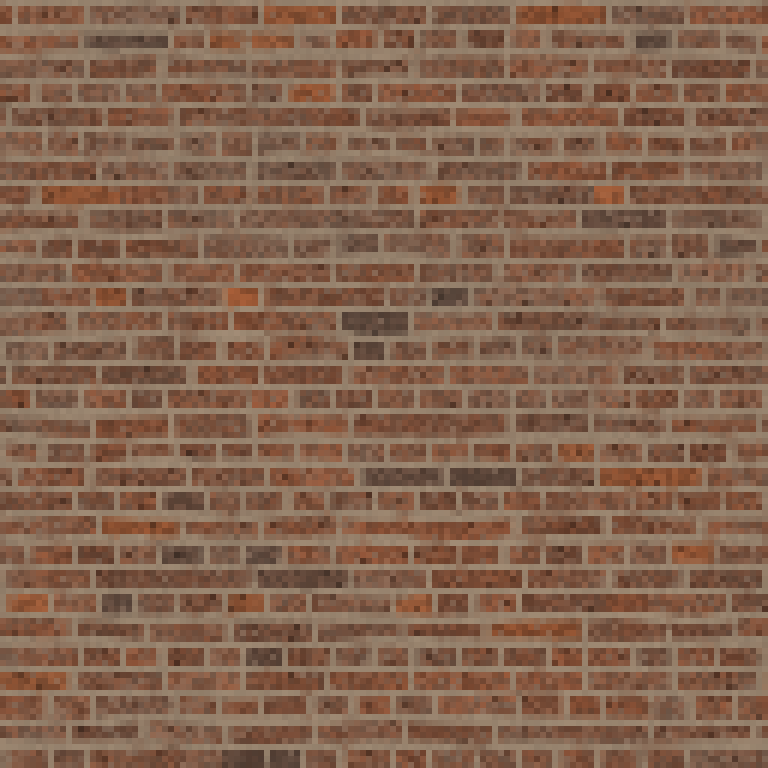
Reproduce this texture procedurally as a WebGL 2 fragment shader.

```glsl
#version 300 es
precision highp float;

uniform vec2 u_resolution;
out vec4 fragColor;

float hash(vec2 p) {
    vec3 q = fract(p.xyx * 0.1031);
    q += dot(q, q.yzx + 33.33);
    return fract((q.x + q.y) * q.z);
}

// Value noise that wraps after "period" cells across the canvas
float noise(vec2 uv, vec2 period, float seed) {
    vec2 p = uv * period;
    vec2 cell = floor(p);
    vec2 f = fract(p);
    f = f * f * (3.0 - 2.0 * f);
    vec2 a = mod(cell, period) + seed;
    vec2 b = mod(cell + 1.0, period) + seed;
    return mix(mix(hash(a), hash(vec2(b.x, a.y)), f.x),
               mix(hash(vec2(a.x, b.y)), hash(b), f.x), f.y);
}

// Some joints of the header courses are left out, making longer bricks
bool jointMissing(float joint, float row, float count) {
    float chance = count > 10.0 ? 0.16 : 0.04;
    return hash(vec2(mod(joint, count) + 71.0, row + 13.0)) < chance;
}

vec3 brickColor(vec2 id, vec2 uv, float stain, float grain) {
    float warmth = hash(id + 5.0);
    float patches = noise(uv, vec2(48.0, 64.0), 41.0);
    vec3 color = mix(vec3(0.42, 0.27, 0.20), vec3(0.54, 0.31, 0.20),
                     clamp(warmth * 0.75 + patches * 0.5 - 0.1, 0.0, 1.0));
    // Grey weathering, per brick and per stained area
    float grey = 0.5 * hash(id + 31.0) + 0.8 * stain + 0.5 * patches - 0.55;
    color = mix(color, vec3(0.47, 0.38, 0.32), clamp(grey + 0.5 * (grain - 0.5), 0.0, 0.85));
    // A few overburnt bricks and a few bright ones
    float firing = hash(id + 57.0);
    color = mix(color, vec3(0.34, 0.27, 0.23), 0.75 * step(0.95, firing));
    color = mix(color, vec3(0.58, 0.32, 0.18), 0.7 * step(firing, 0.05));
    return color * (0.94 + 0.12 * hash(id + 83.0));
}

vec3 wall(vec2 canvas) {
    // Coarse grain: the wall is made of 128 by 128 flat squares
    vec2 square = floor(fract(canvas) * 128.0);
    vec2 uv = (square + 0.5) / 128.0;
    float grain = hash(square + 7.0);
    float stain = 0.6 * noise(uv, vec2(6.0, 5.0), 19.0) + 0.4 * noise(uv, vec2(16.0, 14.0), 23.0);

    // Thirty courses, alternating stretchers and headers
    float y = (1.0 - uv.y) * 30.0 - 0.12 + 0.14 * (noise(uv, vec2(10.0, 30.0), 3.0) - 0.5);
    float row = mod(floor(y), 30.0);
    float count = mod(row, 2.0) < 0.5 ? 9.0 : 18.0;
    float bedDistance = abs(y - round(y)) / 30.0;

    // Uneven upright joints, and the brick on this side of the nearest one
    float x = uv.x * count + 0.05 + 0.5 * (hash(vec2(row, 91.0)) - 0.5);
    float joint = round(x);
    float offset = x - joint - 0.26 * (hash(vec2(mod(joint, count), row + 47.0)) - 0.5);
    float jointDistance = jointMissing(joint, row, count) ? 1.0 : abs(offset) / count;
    float brick = offset < 0.0 ? joint - 1.0 : joint;
    if (jointMissing(brick, row, count)) brick -= 1.0;

    vec3 color = brickColor(vec2(mod(brick, count), row), uv, stain, grain);
    color *= 0.86 + 0.28 * hash(square + 150.0);
    color = mix(color, vec3(0.55, 0.45, 0.38), 0.5 * step(0.955, grain));
    color *= 1.0 - 0.25 * step(grain, 0.03);

    // Mortar with worn, dirty stretches
    float bed = 1.0 - smoothstep(0.0036, 0.0066, bedDistance);
    float upright = 1.0 - smoothstep(0.0034, 0.0062, jointDistance);
    float wear = noise(uv, vec2(40.0, 60.0), 67.0);
    float cover = max(bed, 0.92 * upright) * (1.0 - 0.45 * smoothstep(0.6, 0.95, wear));
    vec3 mortar = vec3(0.605, 0.525, 0.44) * (0.95 + 0.08 * hash(square + 211.0));
    mortar *= 1.04 - 0.1 * stain;
    return mix(color, mortar, cover);
}

void main() {
    // Four samples per pixel smooth the edges at any size
    vec3 color = vec3(0.0);
    for (int i = 0; i < 4; i++) {
        vec2 shift = vec2(i % 2, i / 2) * 0.5 - 0.25;
        color += wall((gl_FragCoord.xy + shift) / u_resolution);
    }
    fragColor = vec4(color / 4.0, 1.0);
}
```
